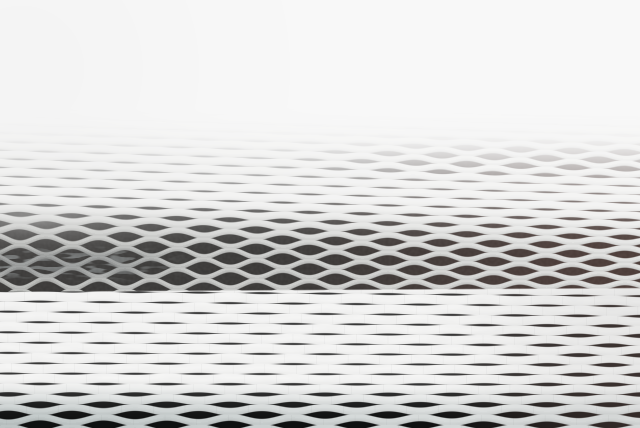
This pattern is drawn by a Shadertoy shader. Its source:

```glsl
// A pale facade of staggered, wavy slats that fades upward into fog.
// Each wall is a row lattice: cosine lenses open between slats, from thin
// slits to wide gaps, with the opening amount varied across the wall.

const float TAU = 6.2831853;
const vec3 SKY = vec3(0.972);
const vec3 SLAT = vec3(0.955, 0.955, 0.952);
const vec3 SLAT_SHADE = vec3(0.74, 0.745, 0.735);
const vec3 GAP = vec3(0.235, 0.23, 0.225);
const vec3 GAP_WARM = vec3(0.31, 0.25, 0.235);
const vec3 GAP_DEEP = vec3(0.06, 0.065, 0.065);
const float HORIZON = 0.676;   // where the upper wall meets the lower one

vec2 hashGradient(vec2 cell) {
    float a = TAU * fract(sin(dot(cell, vec2(127.1, 311.7))) * 43758.55);
    return vec2(cos(a), sin(a));
}

float gradientNoise(vec2 p) {
    vec2 i = floor(p), f = fract(p);
    vec2 u = f * f * f * (f * (f * 6.0 - 15.0) + 10.0);
    float a = dot(hashGradient(i), f);
    float b = dot(hashGradient(i + vec2(1, 0)), f - vec2(1, 0));
    float c = dot(hashGradient(i + vec2(0, 1)), f - vec2(0, 1));
    float d = dot(hashGradient(i + vec2(1, 1)), f - vec2(1, 1));
    return mix(mix(a, b, u.x), mix(c, d, u.x), u.y);
}

// Soft rectangular bump between two edges.
float band(float x, float lo, float hi, float soft) {
    return smoothstep(lo - soft, lo + soft, x) * (1.0 - smoothstep(hi - soft, hi + soft, x));
}

// x: depth inside the nearest lens (positive = gap); y: offset from its row.
vec2 lattice(float row, float column, float openness) {
    float swing = mix(0.07, 0.43, openness);
    float base = mix(0.03, 0.28, openness);
    vec2 nearest = vec2(-9.0, 0.0);
    for (int k = -1; k <= 1; k++) {
        float n = floor(row + 0.5) + float(k);
        float offset = row - n;
        float halfHeight = base + swing * cos(TAU * (column + 0.5 * n));
        float depth = halfHeight - abs(offset);
        if (depth > nearest.x) nearest = vec2(depth, offset);
    }
    return nearest;
}

// Paints slats with a shadowed underside and anti-aliased gaps.
vec3 paintWall(vec2 lens, float blur, vec3 slat, vec3 gap, float shadow) {
    float underside = smoothstep(-0.05, 0.15, lens.y) * exp(-6.0 * max(-lens.x, 0.0));
    vec3 lit = slat * (1.0 - shadow * underside);
    return mix(lit, gap, smoothstep(-blur, blur, lens.x));
}

vec3 upperWall(vec2 p, float across) {
    // Rows narrow toward the right and with height.
    float rise = HORIZON - p.y;
    float row = rise * mix(35.3, 48.9, across) + rise * rise * mix(24.0, 4.0, across);
    float column = (p.x - 0.723) / 0.123;

    // Lenses widen steadily downward, and stay flatter toward the right.
    float lowerBand = smoothstep(0.45, 0.6, p.y - 0.02 * across);
    float upperBand = band(p.y, 0.335, 0.405, 0.025) * smoothstep(0.6, 1.1, p.x);
    float openness = max(lowerBand * mix(1.0, 0.58, across), 0.5 * upperBand);
    vec2 lens = lattice(row, column, openness);

    // Murky reflections fill the gaps at the far left.
    float corner = band(p.y, 0.585, 0.645, 0.02) * (1.0 - smoothstep(0.25, 0.46, p.x));
    float streak = gradientNoise(vec2(p.x * 20.0, p.y * 95.0));
    vec3 gap = mix(GAP, GAP_WARM, smoothstep(0.35, 1.0, across));
    gap = mix(gap, vec3(0.45, 0.46, 0.46), corner * smoothstep(0.0, 0.25, streak));
    gap += 0.025 * gradientNoise(p * 130.0);

    float haze = 1.0 - smoothstep(0.26, 0.6, p.y);
    haze += 0.3 * exp(-14.0 * length((p - vec2(0.08, 0.515)) * vec2(0.4, 1.4)));
    gap = mix(gap, SKY, clamp(haze, 0.0, 1.0));

    vec3 slat = mix(SLAT, SLAT_SHADE, lowerBand * mix(1.0, 0.35, across));
    slat = mix(slat, vec3(0.58, 0.59, 0.59), 0.7 * corner);
    float shadow = mix(0.06, 0.16, lowerBand);
    vec3 wall = paintWall(lens, max(0.8 * fwidth(row), 0.03), slat, gap, shadow);
    return mix(SKY, wall, smoothstep(0.25, 0.4, p.y));
}

vec3 lowerWall(vec2 p, float across) {
    float slant = 0.012 * across * (1.0 - smoothstep(0.68, 0.97, p.y));
    float row = (0.704 + slant - p.y) / 0.0241;
    float column = (p.x - 0.02) / 0.148 + 0.5;

    float foot = smoothstep(0.88, 0.99, p.y);
    float rightSide = smoothstep(0.95, 1.5, p.x);
    float openness = max(0.6 * foot * mix(1.0, 0.6, across),
                         0.2 * rightSide * smoothstep(0.7, 0.8, p.y));
    vec2 lens = lattice(row, column, openness);

    vec3 gap = mix(vec3(0.22), GAP_DEEP, foot);
    gap = mix(gap, GAP_WARM * 0.75, 0.8 * rightSide);
    vec3 slat = mix(SLAT, vec3(0.74, 0.77, 0.77), foot * mix(1.0, 0.35, across));
    slat *= 1.0 - 0.05 * rightSide + 0.015 * gradientNoise(p * vec2(20.0, 90.0));

    // Faint vertical panel joints, staggered per row.
    float joint = abs(fract(column * 2.0 + 0.37 * floor(row)) - 0.5);
    slat *= 1.0 - 0.025 * (1.0 - smoothstep(0.005, 0.025, joint));
    return paintWall(lens, max(0.8 * fwidth(row), 0.03), slat, gap, mix(0.05, 0.12, foot));
}

void mainImage(out vec4 fragColor, in vec2 fragCoord) {
    // Height-based units, measured downward from the top edge.
    vec2 p = vec2(fragCoord.x, iResolution.y - fragCoord.y) / iResolution.y;
    float across = fragCoord.x / iResolution.x;
    float seam = p.y - mix(0.682, 0.673, across);
    float blur = 1.0 / iResolution.y;

    vec3 color = mix(upperWall(p, across), lowerWall(p, across), smoothstep(-blur, blur, seam));
    color -= 0.015 * exp(-6.0 * dot(p - vec2(0.05, 0.16), p - vec2(0.05, 0.16)));
    fragColor = vec4(clamp(color, 0.0, 1.0), 1.0);
}
```
